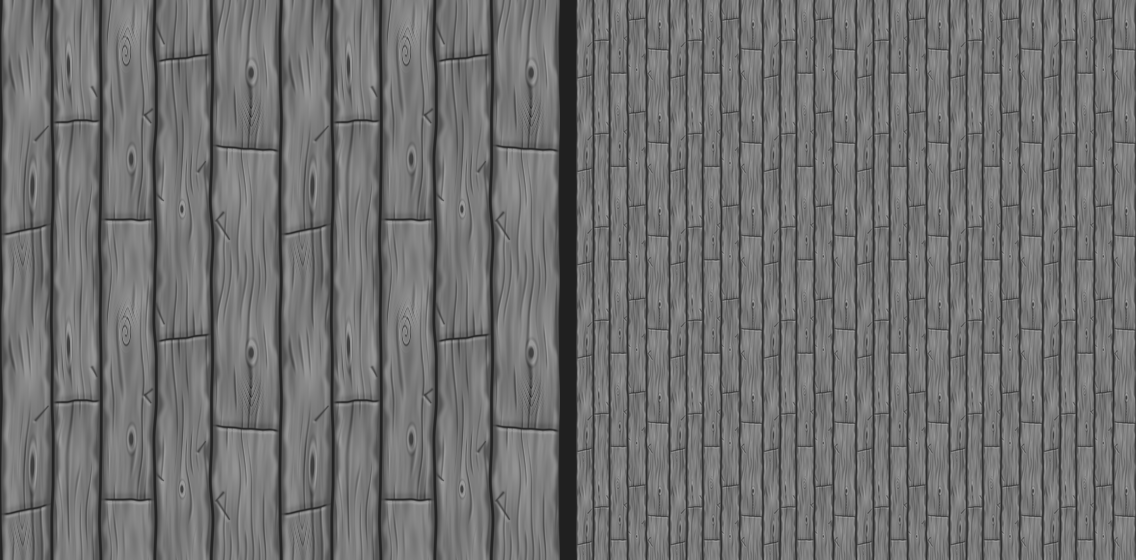
Left: one tile. Right: repeated 3 by 3.
This texture is drawn by a WebGL 2 fragment shader. Its source:

```glsl
#version 300 es
precision highp float;
// Seamless hand-painted grey wooden planks with grain, knots, cracks and butt joints.

uniform vec2 u_resolution;
out vec4 outColor;

const float REPEATS = 2.0;
const float WOOD = 0.487, SHADE = 0.30, GAP = 0.14, KNOT_DARK = 0.22;
const float GAP_WIDTH = 0.008, SHADE_WIDTH = 0.025, JOINT_WIDTH = 0.0042;
const float GRAIN_LANES = 40.0, CREASE_DARK = 0.15, CREASE_LIGHT = 0.065;

// One tile spans 0..1: plank borders, then joint height and slope of each plank.
const float BORDERS[6] = float[6](0.0, 0.182, 0.354, 0.551, 0.753, 1.0);
const vec2 JOINTS[5] = vec2[5](vec2(0.18, 0.22), vec2(0.568, 0.03), vec2(0.216, 0.0),
                               vec2(0.793, 0.12), vec2(0.471, -0.07));
// Knots: centre and radii. The last one is an open curl.
const int KNOTS = 6;
const vec4 KNOT[KNOTS] = vec4[KNOTS](
    vec4(0.898, 0.740, 0.012, 0.027), vec4(0.469, 0.432, 0.010, 0.030),
    vec4(0.651, 0.253, 0.007, 0.018), vec4(0.117, 0.336, 0.009, 0.055),
    vec4(0.245, 0.766, 0.007, 0.050), vec4(0.448, 0.810, 0.021, 0.058));
// Arched grain: tip, steepness (its sign is the opening direction), height.
const vec4 ARCH[3] = vec4[3](vec4(0.893, 0.55, 2.7, 0.10), vec4(0.078, 0.055, 5.0, 0.09),
                            vec4(0.455, 0.90, -3.0, 0.07));
// Cracks: start and end of each stroke.
const int CRACKS = 9;
const vec4 CRACK[CRACKS] = vec4[CRACKS](
    vec4(0.555, 0.914, 0.586, 0.844), vec4(0.125, 0.500, 0.167, 0.549),
    vec4(0.539, 0.609, 0.513, 0.589), vec4(0.513, 0.589, 0.534, 0.562),
    vec4(0.797, 0.240, 0.771, 0.211), vec4(0.776, 0.211, 0.818, 0.146),
    vec4(0.555, 0.310, 0.583, 0.284), vec4(0.708, 0.388, 0.732, 0.422),
    vec4(0.328, 0.688, 0.344, 0.656));

float hash(vec2 cell, float seed) {
    vec3 q = fract(vec3(cell, seed) * vec3(0.1031, 0.1030, 0.0973));
    q += dot(q, q.yzx + 33.33);
    return fract((q.x + q.y) * q.z);
}

// Value noise that wraps vertically after `period` cells.
float noise(vec2 p, float period, float seed) {
    vec2 i = floor(p), f = fract(p);
    f = f * f * (3.0 - 2.0 * f);
    float y0 = mod(i.y, period), y1 = mod(i.y + 1.0, period);
    return mix(mix(hash(vec2(i.x, y0), seed), hash(vec2(i.x + 1.0, y0), seed), f.x),
               mix(hash(vec2(i.x, y1), seed), hash(vec2(i.x + 1.0, y1), seed), f.x), f.y);
}

float bump(float x, float width) { return exp(-x * x / (width * width)); }

float wobble(float y, float seam) {
    return 0.010 * (noise(vec2(seam, y * 7.0), 7.0, 5.0) - 0.5);
}

vec2 wrapped(vec2 d) { return d - round(d); }

// Brightness of the grain: tapered creases with a lit side over soft streaks.
float grain(float g, float v, float seed) {
    g += 0.016 * (noise(vec2(g * 14.0, v * 6.0), 64.0, seed) - 0.5);
    float t = g * GRAIN_LANES + 1.5 * noise(vec2(g * 10.0, v * 5.0), 64.0, seed + 1.0);
    float power = smoothstep(0.38, 0.85, noise(vec2(floor(t) * 7.0, v * 7.0), 64.0, seed + 2.0));
    float f = fract(t), width = 0.07 + 0.09 * power;
    float tone = 0.08 * (noise(vec2(g * 8.0, v * 4.0), 64.0, seed + 3.0) - 0.5)
               + 0.12 * (noise(vec2(g * 55.0, v * 6.0), 64.0, seed + 4.0) - 0.5)
               + 0.05 * (noise(vec2(g * 140.0, v * 14.0), 64.0, seed + 5.0) - 0.5);
    return tone + power * (CREASE_LIGHT * bump(f - 0.72, 0.11) - CREASE_DARK * bump(f - 0.48, width));
}

void main() {
    vec2 p = fract(gl_FragCoord.xy / u_resolution * REPEATS);
    float shift = wobble(p.y, 0.0);
    p.x = fract(p.x - shift - 0.003);

    // Find the plank and the distances to its sides.
    int plank = 0;
    float left = p.x, right = 1.0 - p.x;
    for (int i = 1; i < 5; i++) {
        float d = p.x - BORDERS[i] - wobble(p.y, float(i)) + shift;
        if (d >= 0.0) { plank = i; left = d; right = 1.0 - p.x; }
        else right = min(right, -d);
    }
    float seed = float(plank) * 11.0 + 3.0;
    float middle = 0.5 * (BORDERS[plank] + BORDERS[plank + 1]);
    float joint = JOINTS[plank].x + JOINTS[plank].y * (p.x - middle)
                + 0.006 * (noise(vec2(p.x * 30.0, 0.0), 8.0, seed) - 0.5);
    float along = fract(p.y - joint);
    float above = along - round(along);

    // Knots push the grain aside.
    float g = p.x;
    for (int i = 0; i < KNOTS; i++) {
        vec2 d = wrapped(p - KNOT[i].xy), q = d / (3.0 * KNOT[i].zw);
        g -= 0.75 * d.x * exp(-dot(q, q));
    }
    float gray = WOOD + grain(g, along, seed);

    // Nested arches.
    for (int i = 0; i < 3; i++) {
        vec2 d = wrapped(p - ARCH[i].xy);
        float steep = abs(ARCH[i].z), rise = d.y * sign(ARCH[i].z);
        float s = (rise - steep * (sqrt(d.x * d.x + 2e-5) - 0.0045)) / (steep * 0.012);
        float fade = bump(d.x, 0.032) * bump(rise - 0.35 * ARCH[i].w, 0.55 * ARCH[i].w);
        float f = fract(s + 0.5) - 0.5;
        gray += fade * (0.07 * bump(f + 0.22, 0.13) - 0.14 * bump(f, 0.13));
    }

    // Knot cores with a lit rim; the curl is drawn as a spiral line.
    for (int i = 0; i < KNOTS; i++) {
        vec2 q = wrapped(p - KNOT[i].xy) / KNOT[i].zw;
        float r = length(q);
        if (i == KNOTS - 1) {
            float turn = atan(q.y, q.x) / 6.2831853;
            float f = fract(r * 1.7 - turn) - 0.5, fade = 1.0 - smoothstep(0.8, 1.35, r);
            gray += fade * (0.06 * bump(f + 0.22, 0.12) - 0.18 * bump(f, 0.13));
        } else {
            gray += 0.07 * bump(r - 1.35, 0.25) - 0.06 * bump(r - 1.9, 0.25);
            float core = 1.0 - smoothstep(0.45, 1.05, r + 0.2 * q.x);
            gray = mix(gray, KNOT_DARK, 0.9 * core);
        }
    }

    // Cracks taper towards their end and catch light underneath.
    for (int i = 0; i < CRACKS; i++) {
        vec2 a = CRACK[i].xy, ab = CRACK[i].zw - a, d = p - a;
        float h = clamp(dot(d, ab) / dot(ab, ab), 0.0, 1.0);
        float width = mix(0.0055, 0.003, h);
        gray += 0.09 * bump(length(d - ab * h + vec2(0.005, 0.006)), 0.006);
        gray = mix(gray, 0.23, 0.85 * bump(length(d - ab * h), width));
    }

    // Butt joint: dark cut, lit lip below it, soft shade above it.
    gray += 0.09 * bump(above + 0.010, 0.006) - 0.06 * bump(above - 0.012, 0.012);
    gray = mix(gray, GAP, 0.95 * bump(above, JOINT_WIDTH));

    // Ragged shaded sides and the dark gap between planks.
    float side = left < right ? 0.0 : 1.0, edge = min(left, right);
    float ragged = edge + 0.016 * (noise(vec2(side * 9.0, p.y * 18.0), 18.0, seed + 6.0) - 0.5);
    gray += 0.04 * bump(ragged - 0.030, 0.007);
    gray = mix(gray, SHADE, 0.85 * (1.0 - smoothstep(0.008, SHADE_WIDTH, ragged)));
    gray = mix(gray, GAP, 1.0 - smoothstep(0.002, GAP_WIDTH, edge));
    outColor = vec4(vec3(clamp(gray, 0.1, 0.6)), 1.0);
}
```
